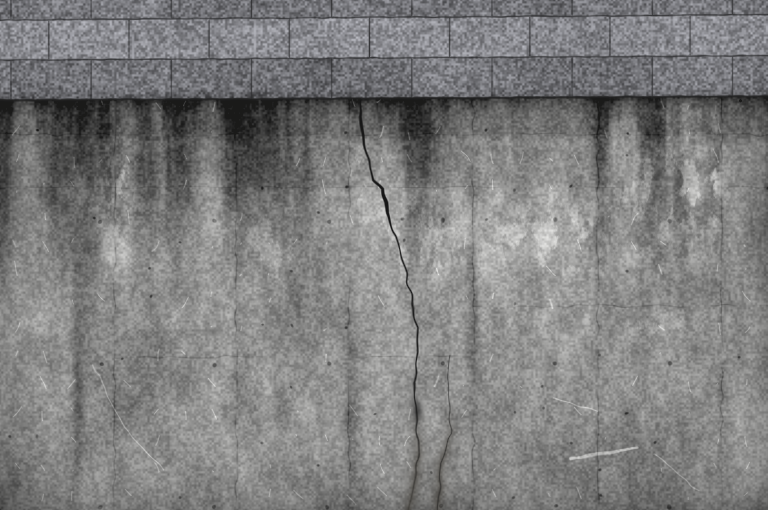
Give the GLSL for this texture, as a Shadertoy shader.

```glsl
// A weathered concrete wall under three courses of grey block, split by a long crack.
// Value noise gives stains, drips and grain; segment distances give cracks and
// scratches; soft elliptical blobs place the light and dark areas.

const vec2 CRACK[14] = vec2[14](
  vec2(.709, .81), vec2(.705, .77), vec2(.711, .73), vec2(.734, .648), vec2(.752, .629),
  vec2(.758, .58), vec2(.773, .54), vec2(.799, .453), vec2(.818, .355), vec2(.818, .297),
  vec2(.812, .248), vec2(.816, .19), vec2(.82, .1), vec2(.802, 0));
const vec2 BRANCH[5] = vec2[5](
  vec2(.883, .3), vec2(.877, .258), vec2(.883, .15), vec2(.865, .09), vec2(.859, 0));
const float SEAM_X[6] = float[6](.225, .463, .684, .928, 1.172, 1.416);

float hash(vec2 p) {
  vec3 q = fract(p.xyx * .1031);
  q += dot(q, q.yzx + 33.33);
  return fract((q.x + q.y) * q.z);
}

float noise(vec2 p) {
  vec2 i = floor(p), f = fract(p);
  f *= f * (3. - 2. * f);
  return mix(mix(hash(i), hash(i + vec2(1, 0)), f.x),
             mix(hash(i + vec2(0, 1)), hash(i + 1.), f.x), f.y);
}

float fbm(vec2 p) {
  float sum = 0., amp = .52;
  for (int i = 0; i < 5; i++) {
    sum += amp * noise(p);
    p = mat2(1.6, 1.2, -1.2, 1.6) * p + 7.3;
    amp *= .5;
  }
  return sum;
}

float segment(vec2 p, vec2 a, vec2 b) {
  vec2 d = b - a;
  return length(p - a - d * clamp(dot(p - a, d) / dot(d, d), 0., 1.));
}

float stroke(float dist, float halfWidth) {
  float soft = 1. / iResolution.y;
  return 1. - smoothstep(halfWidth - soft, halfWidth + soft, dist);
}

float blob(vec2 p, float x, float y, float rx, float ry) {
  vec2 q = (p - vec2(x, y)) / vec2(rx, ry);
  return exp(-dot(q, q));
}

vec3 blocks(vec2 p, float r, float rowHeight) {
  float row = floor(r), odd = mod(row, 2.);
  float u = (p.x - .0215 - .0742 * odd) / .1572;
  float side = abs(fract(u + .5) - .5) * .1572;
  float bed = abs(fract(r + .5) - .5) * rowHeight;
  float tone = .455 + .085 * odd + .05 * (hash(vec2(floor(u), row + 5.)) - .5);
  tone += .1 * (fbm(p * 14.) - .5) + .26 * (noise(p * 230.) - .5) + .1 * (noise(p * 110.) - .5);
  tone -= .07 * (1. - smoothstep(.805, .83, p.y));
  float joint = max(stroke(side, .0012), stroke(bed, .0014));
  return mix(tone, .17, (.55 + .45 * noise(p * 40.)) * joint) * vec3(.99, .995, 1.035);
}

vec3 concrete(vec2 p) {
  vec2 q = p + .007 * (vec2(noise(p * 45.), noise(p * 45. + 19.)) - .5);

  // Broad tone, drips and dark stains
  float tone = .555 + .24 * (fbm(p * 4.) - .5) + .2 * (fbm(p * vec2(38, 16)) - .5);
  tone -= .1 * smoothstep(.715, .75, p.y) + .07 * smoothstep(.76, .81, p.y);
  tone -= .26 * smoothstep(.3, .8, p.y) * smoothstep(.42, .75, fbm(p * vec2(22, 1.8)));
  tone -= .045 * smoothstep(.62, .65, q.y) * smoothstep(.38, .34, abs(p.x - .82));
  tone -= .15 * blob(q, .172, .6, .022, .22) + .09 * blob(p, .05, .68, .13, .15);
  tone -= .14 * blob(q, .152, .18, .011, .24) + .13 * blob(q, .69, .15, .014, .19);
  tone -= .09 * blob(q, .928, .38, .012, .28) + .07 * blob(p, .62, .4, .05, .16);

  // Pale bloom, broken into flakes
  float pale = blob(p, .235, .62, .035, .13) + blob(p, 1.07, .53, .13, .08)
    + blob(p, 1.32, .63, .11, .13) + .8 * blob(p, .81, .54, .11, .12)
    + .7 * blob(p, .53, .53, .06, .1) + blob(p, 1.402, .65, .01, .15)
    + .8 * blob(p, .7, .66, .018, .06) + .7 * blob(p, 1.25, .37, .12, .025);
  tone += pale * (.035 + .15 * smoothstep(.48, .62, fbm(p * vec2(48, 24))));
  tone += .16 * (noise(p * 230.) - .5) + .08 * (noise(p * 100.) - .5);

  // Formwork seams
  float wear = smoothstep(.2, .75, noise(p * 24.));
  for (int i = 0; i < 6; i++) {
    float d = abs(q.x - SEAM_X[i]);
    tone -= wear * .13 * stroke(d, .0012) + .045 * exp(-d * 120.);
  }
  float right = step(.928, p.x);
  tone -= wear * .1 * (stroke(abs(q.y - .736), .001) + .8 * stroke(abs(q.y - .633), .001));
  tone -= wear * .12 * stroke(abs(q.y - mix(.3, .4, right)), .001) * step(.225, p.x);

  // Tie holes, flecks and pits
  vec2 pitch = vec2(.223, .28), hole = fract((p - vec2(1.09, .567)) / pitch + .5) - .5;
  tone -= .22 * stroke(length(hole * pitch + q - p), .004);
  vec2 cell = floor(p / .055);
  float seed = hash(cell + 3.), turn = .8 + 1.6 * hash(cell + 41.);
  vec2 mid = (cell + .35 + .3 * vec2(seed, hash(cell + 17.))) * .055;
  vec2 reach = vec2(cos(turn), sin(turn)) * .013 * hash(cell + 29.);
  tone += .22 * step(.62, seed) * stroke(segment(q, mid - reach, mid + reach), .0008);
  tone -= .25 * step(seed, .1) * stroke(length(q - mid), .0025);

  // Long scratches
  vec2 bend = vec2(.245, .16), notch = vec2(1.18, .108);
  float scratch = min(segment(q, vec2(.18, .285), bend), segment(q, bend, vec2(.32, .08)));
  scratch = min(scratch, segment(q, vec2(1.28, .11), vec2(1.37, .04)));
  scratch = min(scratch, segment(q, vec2(1.085, .22), vec2(1.17, .195)));
  float gouge = min(segment(q, vec2(1.12, .1), notch), segment(q, notch, vec2(1.25, .122)));
  tone += .2 * stroke(scratch, .001) + .26 * stroke(gouge, .003);

  // Shadow below the blocks and darker borders
  tone -= .16 * exp(-max(.808 - p.y, 0.) * 90.);
  tone *= 1. - .18 * exp(-p.x * 14.) - .16 * exp(p.x * 16. - 24.) - .22 * exp(-p.y * 18.);
  vec3 color = max(tone, .1) * vec3(1, 1, .992);

  // Cracks with damp stains at their feet
  float crack = 9., branch = 9.;
  for (int i = 0; i < 13; i++) crack = min(crack, segment(q, CRACK[i], CRACK[i + 1]));
  for (int i = 0; i < 4; i++) branch = min(branch, segment(q, BRANCH[i], BRANCH[i + 1]));
  float damp = smoothstep(.24, .08, p.y) * exp(-min(crack, branch) * 110.);
  color = mix(color, vec3(.25, .235, .21), .7 * damp);
  color = mix(color, vec3(.2), .75 * blob(q, .817, .195, .01, .022));
  float width = .0014 + .0026 * blob(p, .75, .605, .1, .04) + .0015 * blob(p, .71, .75, .1, .04);
  color = mix(color, vec3(.09), stroke(crack, width) * smoothstep(-.1, .3, p.y));
  return mix(color, vec3(.15), .65 * stroke(branch, .001));
}

void mainImage(out vec4 fragColor, in vec2 fragCoord) {
  vec2 p = fragCoord / iResolution.xy * vec2(1.506, 1);
  float rowHeight = .0785 + .001 * p.x;
  float r = (p.y - .8035 - .005 * p.x + .002 * (noise(p * 60.) - .5)) / rowHeight;
  vec3 color = r > 0. ? blocks(p, r, rowHeight) : concrete(p);
  color = mix(color, vec3(.13), .8 * stroke(abs(r) * rowHeight, .002));
  fragColor = vec4(clamp(color, 0., 1.), 1);
}
```
